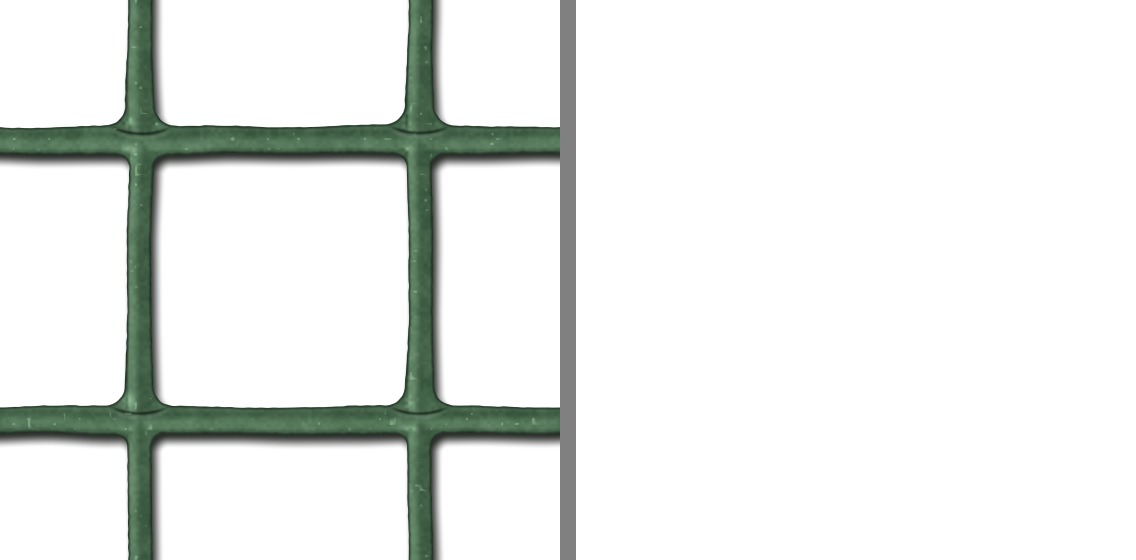
Left, the full canvas; right, a detail of the centre.
A three.js fragment shader for this pattern:

```glsl
// Moulded green plastic mesh, two square cells across and down, on white.
// Tapered bars join in rounded fillets; an offset copy of the same distance
// field casts the soft shadow, and wrapping noise makes each repeat differ.
varying vec2 vUv;

float hash(vec2 p) {
  return fract(sin(dot(p, vec2(127.1, 311.7))) * 43758.5453);
}

// Value noise that wraps after a whole number of lattice steps
float noise(vec2 uv, vec2 period) {
  vec2 p = uv * period;
  vec2 i = floor(p);
  vec2 f = fract(p);
  f = f * f * (3.0 - 2.0 * f);
  float a = hash(mod(i, period));
  float b = hash(mod(i + vec2(1.0, 0.0), period));
  float c = hash(mod(i + vec2(0.0, 1.0), period));
  float d = hash(mod(i + 1.0, period));
  return mix(mix(a, b, f.x), mix(c, d, f.x), f.y);
}

// Position relative to the nearest crossing, slightly bent by noise
vec2 fromCrossing(vec2 uv) {
  vec2 bend = vec2(noise(uv, vec2(7.0)), noise(uv + 0.37, vec2(9.0))) - 0.5;
  return (fract((uv + 0.006 * bend) * 2.0) - 0.5) * 0.5;
}

// Distances to the upright bar (x) and the level bar (y)
vec2 barDistances(vec2 q) {
  // The upright is thickest just above each crossing and thins as it rises
  float flare = smoothstep(-0.02, 0.02, q.y) * (1.0 - smoothstep(0.0, 0.2, q.y));
  float upright = abs(q.x) - 0.0215 - 0.006 * flare;
  // The level bar has a flat underside and a top that swells at crossings
  float top = 0.022 + 0.003 * (1.0 + cos(12.56637 * q.x));
  float level = max(q.y - top, -q.y - 0.025);
  return vec2(upright, level);
}

// Union of both bars with a round fillet, larger on the upper side
float meshDistance(vec2 q) {
  vec2 bars = barDistances(q);
  float radius = mix(0.024, 0.034, smoothstep(-0.02, 0.02, q.y));
  return max(radius, min(bars.x, bars.y)) - length(max(radius - bars, 0.0));
}

float spot(vec2 p, vec2 size) {
  p /= size;
  return exp(-dot(p, p));
}

vec3 plastic(vec2 uv, vec2 q, float dist) {
  vec2 bars = barDistances(q);
  float grain = noise(uv, vec2(150.0)) - 0.5;
  float mottle = noise(uv, vec2(38.0)) - 0.5;

  // Uprights are lit from the left, level bars along a low ridge
  float uprightLight = smoothstep(-0.023, -0.017, q.x)
                     * (1.0 - smoothstep(-0.013, 0.004, q.x));
  float levelLight = smoothstep(-0.022, -0.012, q.y)
                   * (1.0 - smoothstep(-0.006, 0.012, q.y));
  levelLight = 0.75 * levelLight + 0.25 * smoothstep(0.012, 0.02, q.y);
  float levelShare = smoothstep(-0.012, 0.012, bars.x - bars.y);
  float light = mix(uprightLight, levelLight, levelShare);
  light += 0.35 * grain + 0.4 * mottle;
  vec3 color = mix(vec3(0.25, 0.37, 0.27), vec3(0.38, 0.52, 0.40),
                   clamp(light, -0.25, 1.2));

  // Sagging crease where the upright meets the level bar
  float crease = q.y - 0.013 - 4.0 * q.x * q.x;
  float creaseSpan = 1.0 - smoothstep(0.03, 0.06, abs(q.x));
  color *= 1.0 - 0.5 * creaseSpan * exp(-pow(crease / 0.0028, 2.0));
  color += 0.07 * creaseSpan * exp(-pow((crease + 0.007) / 0.004, 2.0));

  // Glints on the fillets and small scattered nicks
  float glint = spot(q - vec2(-0.021, 0.034), vec2(0.009, 0.012))
              + 0.7 * spot(q - vec2(-0.02, -0.016), vec2(0.014, 0.006))
              + 0.4 * spot(q - vec2(0.03, 0.028), vec2(0.008, 0.005));
  color += vec3(0.2, 0.22, 0.2) * glint * (0.6 + grain + mottle);
  float nick = smoothstep(0.86, 0.97, noise(uv + 0.13, vec2(110.0)));
  color += vec3(0.14, 0.16, 0.14) * nick * smoothstep(0.004, 0.012, -dist);

  // Rounded edges turn away from the light
  return color * (1.0 - 0.45 * smoothstep(-0.006, 0.0, dist));
}

void main() {
  vec2 q = fromCrossing(vUv);
  float ragged = 0.0016 * (noise(vUv, vec2(90.0)) - 0.5);
  float dist = meshDistance(q) + ragged;

  // Soft shadow falling to the lower right
  float shadowDist = meshDistance(fromCrossing(vUv - vec2(0.008, -0.013)));
  float shadow = 1.0 - smoothstep(-0.013, 0.014, shadowDist);
  vec3 color = mix(vec3(1.0), vec3(0.18, 0.19, 0.18), shadow);

  float cover = 1.0 - smoothstep(-0.0012, 0.0012, dist);
  color = mix(color, plastic(vUv, q, dist), cover);
  gl_FragColor = vec4(clamp(color, 0.0, 1.0), 1.0);
}
```
